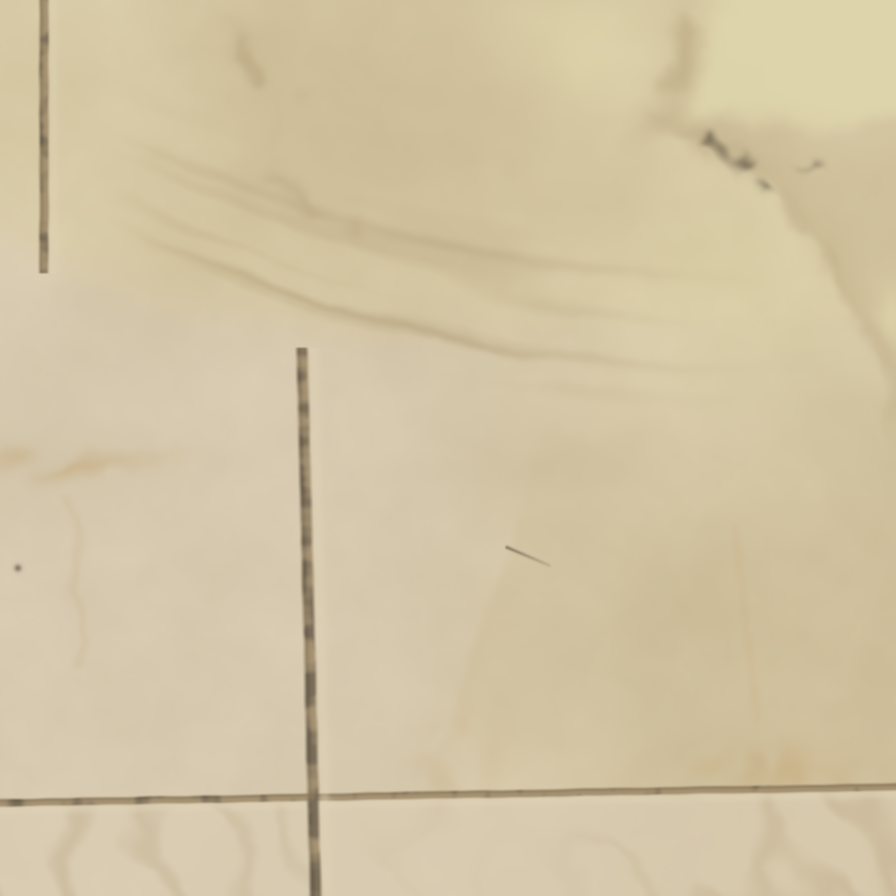
This texture is drawn by a WebGL 2 fragment shader. Its source:

```glsl
#version 300 es
precision highp float;
// Cream marble slabs with narrow, dirty grout joints.
// Broad washes and warped gradient noise form the stone; bent
// distance fields draw veins, creases and joints over it.

uniform vec2 u_resolution;
out vec4 fragColor;

const vec3 ROSE = vec3(0.84, 0.787, 0.685);
const vec3 CREAM = vec3(0.842, 0.79, 0.647);
const vec3 PALE = vec3(0.872, 0.835, 0.675);
const vec3 TAN = vec3(0.793, 0.727, 0.585);
const vec3 VEIN = vec3(0.69, 0.61, 0.46);
const vec3 OCHRE = vec3(0.77, 0.67, 0.49);
const vec3 GROUT = vec3(0.63, 0.55, 0.42);
const vec3 DIRT = vec3(0.36, 0.32, 0.26);

float corner(vec2 cell, vec2 f, vec2 o) {
  vec3 q = fract((cell + o).xyx * vec3(0.1031, 0.103, 0.0973));
  q += dot(q, q.yzx + 33.33);
  float angle = 6.2832 * fract((q.x + q.y) * q.z);
  return dot(vec2(cos(angle), sin(angle)), f - o);
}

float gradientNoise(vec2 p) {
  vec2 i = floor(p), f = fract(p);
  vec2 u = f * f * f * (f * (f * 6.0 - 15.0) + 10.0);
  return mix(mix(corner(i, f, vec2(0)), corner(i, f, vec2(1, 0)), u.x),
             mix(corner(i, f, vec2(0, 1)), corner(i, f, vec2(1)), u.x), u.y);
}

float fbm(vec2 p) {
  float sum = 0.0, gain = 0.6;
  for (int i = 0; i < 4; i++) {
    sum += gain * gradientNoise(p);
    p = mat2(1.6, 1.2, -1.2, 1.6) * p + 7.3;
    gain *= 0.5;
  }
  return sum;
}

float blob(vec2 p, vec2 centre, vec2 radius) {
  vec2 q = (p - centre) / radius;
  return exp(-dot(q, q));
}

float ridge(float d, float width) {
  return exp(-d * d / (width * width));
}

// Soft straight stroke from a to b.
float stroke(vec2 p, vec2 a, vec2 b, float width) {
  vec2 s = b - a;
  float t = clamp(dot(p - a, s) / dot(s, s), 0.0, 1.0);
  return ridge(length(p - a - s * t), width);
}

// Soft grout strip about offset zero, with a faint lip and patchy dirt.
vec3 joint(vec3 c, float offset, float along, float halfW, float grime, float extent) {
  c = mix(c, vec3(0.88, 0.83, 0.72), 0.4 * extent * ridge(offset - halfW * 2.0, halfW));
  float wear = gradientNoise(vec2(along * 28.0, offset * 60.0)) + 0.5 * gradientNoise(vec2(along * 80.0, 3.0));
  float edge = ridge(offset + halfW * 0.5, halfW * 0.5);
  float dark = 0.7 * smoothstep(-0.25, 0.45, wear + grime) + 0.25 * edge;
  float cover = 1.0 - smoothstep(halfW * 0.45, halfW * 1.4, abs(offset));
  return mix(c, mix(GROUT, DIRT, dark), cover * extent * 0.9);
}

// Broad washes: rosy lower slab, yellow upper slab, tan to the right.
vec3 slabColour(vec2 p, vec2 w, float upper) {
  vec3 c = mix(ROSE, CREAM, max(upper, 0.8 * smoothstep(0.3, 0.9, w.x)));
  c = mix(c, TAN, 0.75 * blob(w, vec2(0.45, 0.88), vec2(0.23, 0.2)));
  c = mix(c, TAN, 0.7 * smoothstep(0.32, 0.95, w.x) * (1.0 - smoothstep(0.35, 0.65, w.y)));
  c = mix(c, PALE, 0.5 * blob(w, vec2(0.82, 0.68), vec2(0.15, 0.12)));
  float crease = p.x - 0.435 - p.y / 3.0 + 0.2 * (w.x - p.x);
  float side = smoothstep(-0.006, 0.012, crease) * exp(-max(crease, 0.0) * 12.0);
  c = mix(c, TAN, 0.45 * side * ridge(p.y - 0.32, 0.14));
  return c + vec3(0.04, 0.042, 0.05) * fbm(w * 5.0) + 0.01 * fbm(p * 28.0);
}

// Curved vein with a pale field beyond it, and long swept streaks.
vec3 upperVeins(vec3 c, vec2 p, vec2 w) {
  float ring = length(w - vec2(0.62, 0.5)) - 0.373;
  float reach = smoothstep(0.7, 0.78, w.x) * smoothstep(0.46, 0.62, w.y);
  float body = smoothstep(-0.006, 0.012, ring) * exp(-max(ring, 0.0) * 9.0);
  float patchy = smoothstep(-0.4, 0.3, gradientNoise(w * 20.0));
  c = mix(c, VEIN, reach * (0.4 * body + 0.25 * patchy * ridge(ring, 0.009)));
  float field = smoothstep(0.845, 0.885, w.y) * smoothstep(-0.02, 0.03, w.x - 0.543 - 0.25 * w.y);
  c = mix(c, PALE, 0.92 * field);
  c = mix(c, PALE, 0.7 * blob(w, vec2(1.0, 0.65), vec2(0.025, 0.04)));
  c = mix(c, PALE, 0.7 * blob(w, vec2(0.65, 0.95), vec2(0.1, 0.07)));
  c = mix(c, VEIN, 0.4 * patchy * stroke(w, vec2(0.73, 0.87), vec2(0.78, 0.97), 0.022));
  float soot = stroke(w, vec2(0.8, 0.835), vec2(0.86, 0.785), 0.01) + blob(w, vec2(0.908, 0.812), vec2(0.012, 0.009));
  c = mix(c, DIRT, 0.6 * soot * smoothstep(-0.2, 0.4, gradientNoise(p * 40.0)));

  vec2 s = mix(p, w, 0.3);
  float sweep = s.y + 0.54 * s.x - 0.32 * s.x * s.x;
  float zone = ridge(sweep - 0.86, 0.085) * smoothstep(0.1, 0.25, p.x) * (1.0 - smoothstep(0.55, 0.9, p.x));
  float streak = smoothstep(0.0, 0.5, gradientNoise(vec2(p.x * 3.0, sweep * 34.0)));
  float lines = ridge(sweep - 0.815, 0.006) + ridge(sweep - 0.915, 0.008);
  c = mix(c, VEIN, zone * (0.3 * streak + 0.35 * lines));
  vec2 bend = vec2(0.29, 0.81);
  float hook = max(stroke(w, vec2(0.34, 0.885), bend, 0.014), stroke(w, bend, vec2(0.39, 0.745), 0.009));
  float tick = stroke(w, vec2(0.265, 0.97), vec2(0.29, 0.91), 0.011);
  return mix(c, VEIN, patchy * (0.3 * hook + 0.45 * tick));
}

// Ochre stains, hairline creases and small scratches.
vec3 lowerMarks(vec3 c, vec2 p, vec2 w, float bed) {
  float stain = blob(w, vec2(0.07, 0.485), vec2(0.09, 0.018)) + 0.6 * blob(w, vec2(0.51, 0.15), vec2(0.05));
  stain += step(0.0, bed) * blob(w, vec2(0.86, 0.135), vec2(0.1, 0.025));
  c = mix(c, OCHRE, 0.6 * stain * smoothstep(-0.35, 0.35, gradientNoise(w * 22.0)));
  float hair = stroke(w, vec2(0.075, 0.44), vec2(0.092, 0.25), 0.006) + stroke(p, vec2(0.82, 0.41), vec2(0.845, 0.2), 0.006);
  c = mix(c, OCHRE, 0.18 * hair);
  float marble = abs(gradientNoise(vec2(w.x * 11.0 + w.y * 6.0, w.y * 8.0)));
  float ends = 1.0 - 0.9 * ridge(p.x - 0.53, 0.25);
  c = mix(c, VEIN, 0.28 * ends * (1.0 - smoothstep(0.0, 0.2, marble)) * (1.0 - smoothstep(-0.012, 0.0, bed)));
  float scratch = stroke(p, vec2(0.566, 0.389), vec2(0.613, 0.369), 0.002) * (1.0 - 16.0 * (p.x - 0.566));
  return mix(c, DIRT, 0.6 * scratch + 0.65 * blob(p, vec2(0.02, 0.366), vec2(0.004)));
}

void main() {
  vec2 p = gl_FragCoord.xy / u_resolution;
  float aa = 1.5 / min(u_resolution.x, u_resolution.y);
  vec2 w = p + 0.045 * vec2(fbm(p * 8.0), fbm(p * 8.0 + 19.0));
  float seam = p.y - 0.597 - 0.125 * exp(-5.0 * p.x);
  float bed = p.y - 0.104 - 0.018 * p.x;
  vec3 c = slabColour(p, w, smoothstep(-0.03, 0.07, seam + 0.3 * (w.y - p.y)));
  c = mix(c, ROSE + 0.015, 0.7 * (1.0 - smoothstep(-aa, aa, bed)));
  c = mix(c, upperVeins(c, p, w), smoothstep(0.42, 0.56, p.y));
  c = lowerMarks(c, p, w, bed);

  // Upright joints stop at the seam; the bed joint spans the floor.
  float wobble = 0.001 * gradientNoise(p * 30.0);
  c = joint(c, wobble - bed, p.x, 0.0045, -0.2 - 0.2 * p.x, 1.0);
  c = joint(c, p.x - 0.049 + wobble, p.y, 0.0055, -0.1, smoothstep(-aa, aa, p.y - 0.695));
  float lean = p.x - 0.352 + 0.0245 * p.y + wobble;
  c = joint(c, lean, p.y, 0.0066, 0.25 - 0.4 * p.y, 1.0 - smoothstep(-aa, aa, p.y - 0.612));
  fragColor = vec4(c, 1.0);
}
```
